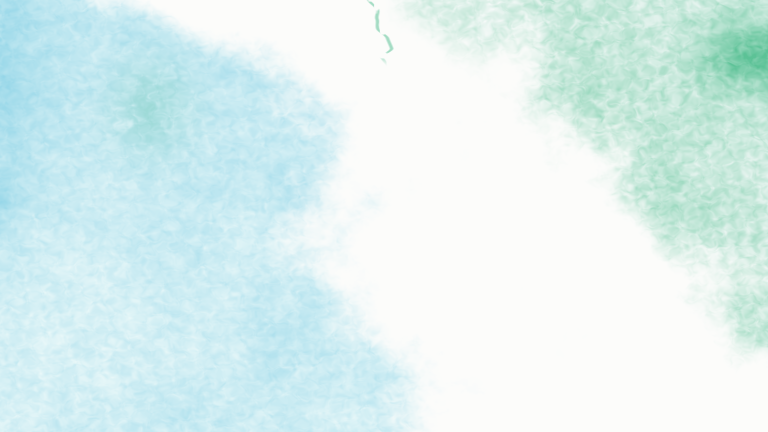
This background is drawn by a Shadertoy shader. Its source:

```glsl
// Two watercolour washes, blue on the left and green on the upper right, on white paper.
// Each wash is a soft signed edge roughened by fractal noise; gaussian pools of pigment
// deepen its tint and fine dab-like grain mottles it.

const vec3 PAPER      = vec3(0.988, 0.988, 0.982);
const vec3 BLUE_PALE  = vec3(0.840, 0.942, 0.960);
const vec3 BLUE_DEEP  = vec3(0.560, 0.830, 0.905);
const vec3 TEAL       = vec3(0.620, 0.855, 0.845);
const vec3 GREEN_PALE = vec3(0.825, 0.928, 0.888);
const vec3 GREEN_DEEP = vec3(0.360, 0.760, 0.590);
const float EDGE_ROUGHNESS = 0.13;  // size of the ragged bays in the edges
const float EDGE_SOFTNESS  = 0.17;  // width of the fade into the paper
const float GRAIN_SCALE    = 75.0;  // dabs per canvas height
const float BLUE_GRAIN     = 0.55;
const float GREEN_GRAIN    = 0.60;

float hash(vec2 p) {
    return fract(sin(dot(p, vec2(127.1, 311.7))) * 43758.5453);
}

float noise(vec2 p) {
    vec2 cell = floor(p), f = fract(p);
    f = f * f * (3.0 - 2.0 * f);
    return mix(mix(hash(cell), hash(cell + vec2(1, 0)), f.x),
               mix(hash(cell + vec2(0, 1)), hash(cell + vec2(1, 1)), f.x), f.y);
}

float fbm(vec2 p) {
    float sum = 0.0, amp = 0.5;
    for (int i = 0; i < 5; i++) {
        sum += amp * noise(p);
        p = mat2(1.6, 1.2, -1.2, 1.6) * p + 17.3;
        amp *= 0.5;
    }
    return sum / 0.97;
}

// Round pool of pigment, 1 at its centre
float pool(vec2 p, vec2 centre, vec2 radius) {
    vec2 d = (p - centre) / radius;
    return exp(-dot(d, d));
}

// Bell curve used to bulge an edge
float bump(float y, float centre, float width) {
    float d = (y - centre) / width;
    return exp(-d * d);
}

// Right border of the blue wash at height y
float blueEdge(float y) {
    return 1.05 - 0.25 * smoothstep(0.10, 0.42, y) + 0.04 * bump(y, 0.55, 0.08)
         - 4.45 * pow(max(y - 0.6, 0.0), 2.5);
}

// Left border of the green wash at height y
float greenEdge(float y) {
    return 1.90 - y + 0.5 * max(y - 0.56, 0.0) + 0.08 * bump(y, 0.40, 0.08);
}

// Paper grain around zero: slanted dabs over finer specks
float grain(vec2 p) {
    vec2 q = mat2(0.85, 0.50, -0.65, 1.05) * p * GRAIN_SCALE;
    q += 1.2 * vec2(noise(q * 0.7), noise(q * 0.7 + 41.0));
    return 0.55 * noise(q) + 0.30 * noise(q * 2.1 + 9.0) + 0.35 * noise(q * 0.4 + 23.0) - 0.6;
}

void mainImage(out vec4 fragColor, in vec2 fragCoord) {
    vec2 p = fragCoord / iResolution.y;
    p.x += 0.5 * (16.0 / 9.0 - iResolution.x / iResolution.y);

    float dabs = grain(p);
    float cloud = fbm(p * 5.0 + 3.0) - 0.5;
    float ragged = EDGE_ROUGHNESS * (fbm(p * 9.0) - 0.5) * 2.0 + 0.04 * dabs;

    // Coverage of both washes
    float blueDepth = blueEdge(p.y) - p.x + ragged;
    float blueCover = smoothstep(-0.02, EDGE_SOFTNESS, blueDepth);
    float greenDepth = (p.x - greenEdge(p.y)) * 0.85 + ragged;
    float greenCover = smoothstep(-0.02, EDGE_SOFTNESS, greenDepth);
    float topWash = pool(p, vec2(1.04, 1.02), vec2(0.13, 0.13))
                  + 0.6 * pool(p, vec2(1.22, 1.00), vec2(0.12, 0.12));
    topWash = smoothstep(0.15, 0.85, topWash + ragged * 2.5) * smoothstep(0.85, 0.95, p.x);
    greenCover = max(greenCover, 0.8 * topWash);

    // Blue pigment: left margin, scattered pools, cloudiness and grain
    float blueInk = 0.08 + 0.24 * exp(-p.x * 4.0) * smoothstep(0.15, 0.60, p.y)
        + 0.14 * smoothstep(0.35, 0.80, p.y)
        + 0.32 * pool(p, vec2(0.00, 0.78), vec2(0.09, 0.14))
        + 0.30 * pool(p, vec2(0.00, 0.53), vec2(0.06, 0.06))
        + 0.24 * pool(p, vec2(0.68, 0.52), vec2(0.06, 0.06))
        + 0.32 * pool(p, vec2(0.65, 0.22), vec2(0.12, 0.13))
        + 0.24 * pool(p, vec2(0.42, 0.04), vec2(0.12, 0.07));
    blueInk += 0.35 * cloud + BLUE_GRAIN * dabs;
    vec3 blue = mix(BLUE_PALE, BLUE_DEEP, clamp(blueInk, -0.45, 1.0));
    float tealPool = pool(p, vec2(0.35, 0.75), vec2(0.09, 0.10));
    blue = mix(blue, TEAL, clamp(tealPool * (0.75 + dabs), 0.0, 1.0));

    // Green pigment: one strong pool at the right, darker rim, cloudiness and grain
    float greenInk = 0.06
        + 0.80 * pool(p, vec2(1.76, 0.87), vec2(0.13, 0.08))
        + 0.14 * pool(p, vec2(1.36, 0.72), vec2(0.12, 0.12))
        + 0.14 * pool(p, vec2(1.54, 0.52), vec2(0.12, 0.10))
        + 0.12 * pool(p, vec2(1.76, 0.30), vec2(0.10, 0.12));
    greenInk += 0.25 * cloud + GREEN_GRAIN * dabs;
    vec3 green = mix(GREEN_PALE, GREEN_DEEP, clamp(greenInk, -0.28, 1.0));

    // Thin broken rim of dried pigment left of the upper green wash
    float rimX = 0.85 + 0.36 * (1.0 - p.y) + 0.035 * (noise(vec2(p.y * 45.0, 5.0)) - 0.5);
    float rim = smoothstep(0.007, 0.001, abs(p.x - rimX)) * smoothstep(0.84, 0.88, p.y);
    rim *= smoothstep(0.35, 0.60, noise(p * 70.0));

    vec3 color = mix(PAPER, blue, blueCover);
    color = mix(color, green, greenCover);
    color = mix(color, GREEN_DEEP, 0.55 * rim);
    fragColor = vec4(min(color, PAPER), 1.0);
}
```
